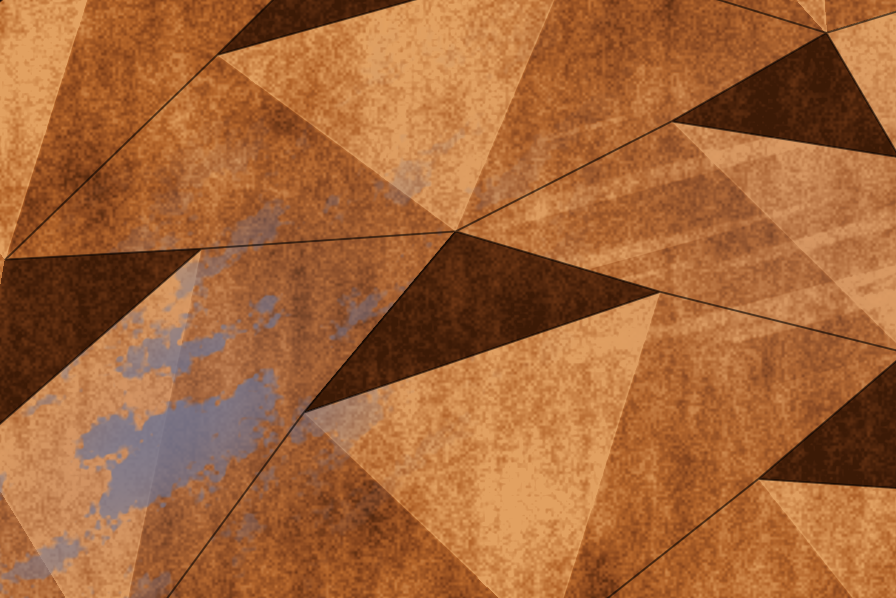
Reproduce this pattern procedurally as a WebGL 1 fragment shader.

```glsl
precision highp float;
// Folded weathered-steel facets on a skewed lattice, with rust, seams and blue patina.
uniform vec2 u_resolution;

#define SHADOW vec3(0.23, 0.10, 0.025)
#define BROWN vec3(0.53, 0.27, 0.11)
#define RUST vec3(0.70, 0.39, 0.16)
#define TAN vec3(0.87, 0.61, 0.36)
#define LILAC vec3(0.66, 0.45, 0.34)
#define PATINA vec3(0.43, 0.46, 0.58)
#define SEAM_WIDTH 0.0016
#define RIDGE_WIDTH 0.004
#define BLOTCH 0.75
#define STREAK 0.4
#define GRAIN 0.36
#define SCRATCH 0.22

float hash(vec2 p) {
  vec3 q = fract(p.xyx * 0.1031);
  q += dot(q, q.yzx + 33.33);
  return fract((q.x + q.y) * q.z);
}

float noise(vec2 p) {
  vec2 i = floor(p), f = fract(p);
  f = f * f * (3.0 - 2.0 * f);
  return mix(mix(hash(i), hash(i + vec2(1, 0)), f.x),
             mix(hash(i + vec2(0, 1)), hash(i + vec2(1, 1)), f.x), f.y);
}

float fbm(vec2 p) {
  float sum = 0.0, amp = 0.533;
  for (int k = 0; k < 4; k++) {
    sum += amp * noise(p);
    p = mat2(1.6, 1.2, -1.2, 1.6) * p + 7.3;
    amp *= 0.5;
  }
  return sum;
}

// Lattice vertices by cell; the quadratic terms bend the rows.
vec2 apex(vec2 c) {
  return vec2(0.363, 0.092) + vec2(0.656, 0.027) * c.x + vec2(0.104, 0.084) * c.x * c.x
       + vec2(0.145, 0.598) * c.y;
}
vec2 hub(vec2 c) {
  return vec2(0.762, 0.387) + vec2(0.753, 0.078) * c.x + vec2(0.156, 0.613) * c.y
       + vec2(-0.023 * c.x * c.y, 0.125 * c.x * c.x + 0.078 * c.y * c.y);
}
vec2 peak(vec2 c) {
  return vec2(1.104, 0.488) + vec2(0.656, 0.205) * c.x + vec2(-0.111, 0.133) * c.x * c.x
       + vec2(0.145, 0.598) * c.y + vec2(0.0, 0.035) * c.y * c.y;
}

// Signed distance to a line, positive on the inner side.
float side(vec2 p, vec2 a, vec2 b) {
  vec2 d = normalize(b - a);
  return d.x * (p.y - a.y) - d.y * (p.x - a.x);
}
float triangle(vec2 p, vec2 a, vec2 b, vec2 c) {
  return min(min(side(p, a, b), side(p, b, c)), side(p, c, a));
}
float quad(vec2 p, vec2 a, vec2 b, vec2 c, vec2 d) {
  return min(min(side(p, a, b), side(p, b, c)), min(side(p, c, d), side(p, d, a)));
}
float segment(vec2 p, vec2 a, vec2 b) {
  vec2 d = b - a;
  return length(p - a - d * clamp(dot(p - a, d) / dot(d, d), 0.0, 1.0));
}

void main() {
  // Canvas heights, measured down from the top edge.
  vec2 p = vec2(gl_FragCoord.x, u_resolution.y - gl_FragCoord.y) / u_resolution.y;
  float px = 0.75 / u_resolution.y;
  float tone = 0.0005, weight = 0.001, seam = 1.0, ridge = 1.0;

  // Four facets per cell: shadowed, lit, and two half-lit.
  for (int j = -1; j <= 1; j++) {
    for (int i = -1; i <= 2; i++) {
      vec2 c = vec2(float(i), float(j)), right = vec2(1, 0), down = vec2(0, 1);
      vec2 a = apex(c), h = hub(c), k = peak(c), kUp = peak(c - down);
      vec2 aRight = apex(c + right), aDown = apex(c + down);
      vec2 hLeft = hub(c - right), hUp = hub(c + right - down);
      vec4 inside = vec4(triangle(p, h, k, aDown), triangle(p, a, kUp, h),
                         quad(p, h, kUp, hUp, aRight), quad(p, a, h, peak(c - right), hLeft));
      vec4 cover = smoothstep(-px, px, inside);
      float vary = 0.12 * (hash(c + 5.0) - 0.5);
      vec4 tones = vec4(0.04, 0.85, 0.5 + vary, 0.55 - vary + 0.3 * max(c.x - 1.0, 0.0));
      tone += dot(cover, tones);
      weight += dot(cover, vec4(1.0));
      seam = min(seam, min(segment(p, h, k), segment(p, k, hub(c + right))));
      seam = min(seam, min(segment(p, h, aRight), segment(p, aRight, hUp)));
      seam = min(seam, segment(p, aDown, k));
      ridge = min(ridge, min(segment(p, a, h), segment(p, h, kUp)));
    }
  }
  tone /= weight;
  float lit = smoothstep(0.08, 0.4, tone);

  // Rust blotches, vertical runs and grit.
  float wear = BLOTCH * (fbm(p * 6.0 + 3.0) - 0.5) + STREAK * (fbm(p * vec2(42.0, 6.0)) - 0.5)
             + GRAIN * (noise(p * 210.0) - 0.5) + 0.6 * GRAIN * (noise(p * 95.0) - 0.5);
  tone += wear * mix(0.42, 0.8, lit);

  // Slanted scrapes on the right, curling scrapes on the upper left.
  float scrape = smoothstep(0.6, 0.78, noise(vec2(p.x * 3.0, (p.y + 0.27 * p.x) * 48.0)));
  scrape *= smoothstep(0.5, 0.2, length((p - vec2(1.28, 0.38)) * vec2(0.8, 1.4)));
  float curl = 1.0 - smoothstep(0.0, 0.045, abs(fbm(p * vec2(5.0, 8.0) + 1.7) - 0.5));
  curl *= smoothstep(0.32, 0.1, length(p - vec2(0.4, 0.27))) * noise(p * 60.0);
  tone += SCRATCH * lit * (scrape + curl);
  tone += 0.12 * lit * (1.0 - smoothstep(0.0, RIDGE_WIDTH, ridge));

  vec3 color = mix(SHADOW, BROWN, clamp(tone / 0.35, 0.0, 1.0));
  color = mix(color, RUST, clamp((tone - 0.35) / 0.25, 0.0, 1.0));
  color = mix(color, TAN, clamp((tone - 0.6) / 0.35, 0.0, 1.1));

  // Lilac bloom and flaking blue patina along a diagonal band.
  vec2 q = p - vec2(0.29, 0.7);
  vec2 band = vec2(dot(q, vec2(-0.77, 0.64)), dot(q, vec2(0.64, 0.77)));
  float bloom = exp(-dot(band * band, vec2(4.0, 22.0)));
  float haze = bloom + 0.7 * exp(-9.0 * dot(p - vec2(1.35, 0.38), p - vec2(1.35, 0.38)));
  color = mix(color, LILAC * (0.72 + 0.4 * tone), 0.55 * lit * min(haze, 1.0));
  float flakes = fbm(band * vec2(9.0, 19.0) + 11.0) + 0.2 * (noise(p * 110.0) - 0.5);
  color = mix(color, PATINA, 0.8 * lit * smoothstep(0.5, 0.64, flakes + 0.12 * bloom - 0.08) * bloom);

  color *= 1.0 - 0.6 * (1.0 - smoothstep(SEAM_WIDTH - px, SEAM_WIDTH + px, seam));
  gl_FragColor = vec4(clamp(color, 0.0, 1.0), 1.0);
}
```
